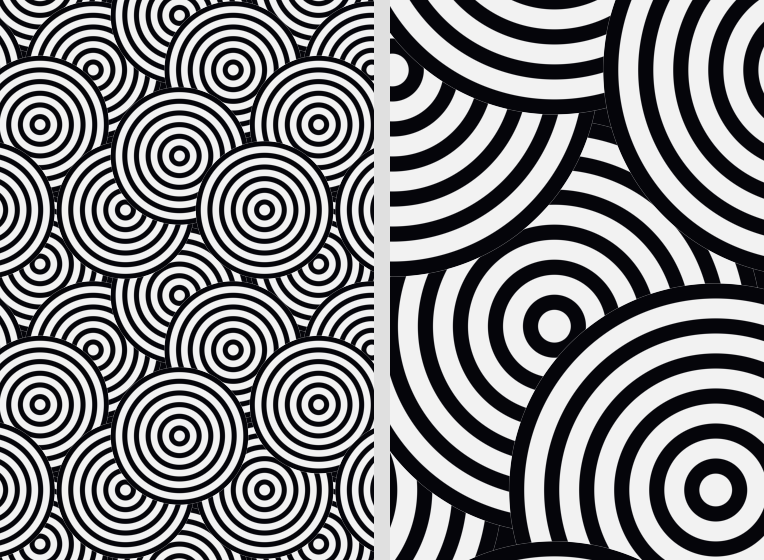
Left: the whole. Right: its middle third, enlarged.
Give the GLSL for this pattern, as a Shadertoy shader.

```glsl
// Overlapping discs of concentric rings, white on near-black, like stacked scales.
// Each layer is one disc wrapped over a repeating tile and painted back to front;
// rings come from the depth measured inward from the disc rim.

const vec3 INK = vec3(0.02, 0.02, 0.04);
const vec3 PAPER = vec3(0.95);

// Lengths in tile heights; the canvas is two tiles tall
const float TILES_DOWN = 2.0;
const vec2 TILE = vec2(0.995, 1.0);
const float DISC_RADIUS = 0.246;
const float RING_PITCH = 0.0417;
const float LINE_WIDTH = 0.018;
const float LAST_RING = 5.0;

// Disc centres, y downward, from the back layer to the front
const int LAYERS = 9;
const int SUNKEN_LAYER = 4;
const int FRONT_LAYER = 8;
const vec2 CENTRES[LAYERS] = vec2[LAYERS](
    vec2(0.143, 0.943), vec2(0.333, 0.250), vec2(0.641, 0.055),
    vec2(0.833, 0.250), vec2(0.945, 0.750), vec2(0.143, 0.445),
    vec2(0.448, 0.750), vec2(0.641, 0.557), vec2(0.945, 0.750));

// One front disc, in this tile, sinks below its neighbours
const vec2 SUNKEN_TILE = vec2(0.0, 1.0);

float coverage(float signedDistance, float softness) {
    return 1.0 - smoothstep(-softness, softness, signedDistance);
}

// Signed distance to the nearest dark ring, negative inside the line
float ringDistance(float depth, float pitch, float lineWidth) {
    float fromMiddle = depth - 0.5 * lineWidth;
    float ring = clamp(round(fromMiddle / pitch), 0.0, LAST_RING);
    return abs(fromMiddle - ring * pitch) - 0.5 * lineWidth;
}

vec3 paintDisc(vec3 below, vec2 offset, float radius, float softness) {
    float depth = radius - length(offset);
    float line = coverage(ringDistance(depth, RING_PITCH, LINE_WIDTH), softness);
    return mix(below, mix(PAPER, INK, line), coverage(-depth, softness));
}

bool isVisible(int layer, vec2 tileIndex) {
    bool sunken = all(equal(tileIndex, SUNKEN_TILE));
    if (layer == SUNKEN_LAYER) return sunken;
    if (layer == FRONT_LAYER) return !sunken;
    return true;
}

void mainImage(out vec4 fragColor, in vec2 fragCoord) {
    float pixel = TILES_DOWN / iResolution.y;
    vec2 p = vec2(fragCoord.x, iResolution.y - fragCoord.y) * pixel;

    vec3 color = INK;
    for (int layer = 0; layer < LAYERS; layer++) {
        // Nearest repeat of this disc
        vec2 offset = p - CENTRES[layer];
        vec2 tileIndex = round(offset / TILE);
        if (isVisible(layer, tileIndex)) {
            color = paintDisc(color, offset - tileIndex * TILE, DISC_RADIUS, 0.75 * pixel);
        }
    }
    fragColor = vec4(color, 1.0);
}
```
